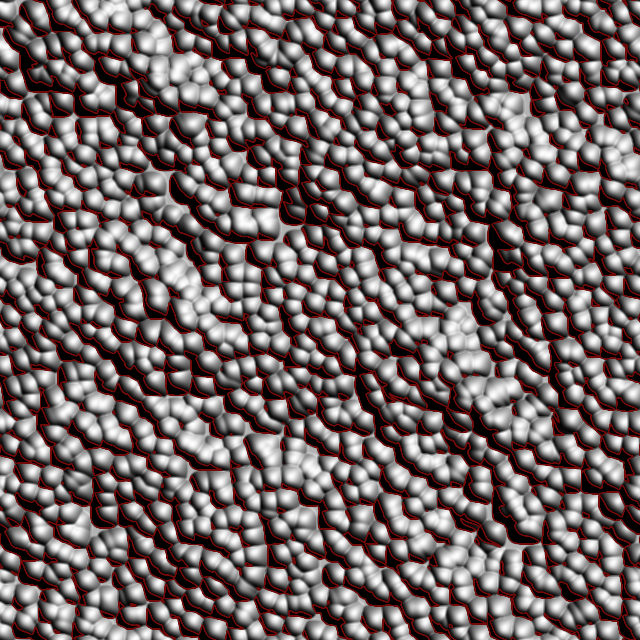
Reproduce this texture procedurally as a Shadertoy shader.

```glsl
// Tiling field of lumpy grey grains lit from the upper right, with red-rimmed black shadows.
#define GRAINS 34.0           // grains across the canvas
#define JITTER 1.0            // scatter of grain centres
#define ROUNDNESS 2.5         // round part of the grain profile
#define SQUARENESS 7.0        // boxy part of the grain profile
#define RIDGES vec2(9.0, 5.0) // noise periods across and along the ridges
#define SWELL 1.5             // height of the ridges
#define UNEVEN 0.4            // random height of single grains
#define FLOOR_LEVEL -0.75     // flat ground between the grains
#define LIGHT vec3(0.44, 0.44, 0.78)
#define CONTRAST 1.45
#define RIM_STEP 0.0013       // sample spacing, sets rim width and softness
#define RIM_COLOUR vec3(0.45, 0.04, 0.04)

const float CREASE = 16.0;    // sharpness of the creases between grains

float hash(vec2 p) {
    return fract(sin(dot(p, vec2(127.1, 311.7))) * 43758.545);
}

// Value noise that wraps after a whole number of lattice cells
float wrappedNoise(vec2 p, vec2 period) {
    vec2 cell = floor(p), f = fract(p);
    f = f * f * (3.0 - 2.0 * f);
    vec2 lo = mod(cell, period), hi = mod(cell + 1.0, period);
    vec2 seed = vec2(17.0, 53.0);
    return mix(mix(hash(lo + seed), hash(vec2(hi.x, lo.y) + seed), f.x),
               mix(hash(vec2(lo.x, hi.y) + seed), hash(hi + seed), f.x), f.y);
}

// Long swells running from upper left to lower right
float ridgeHeight(vec2 uv) {
    return SWELL * wrappedNoise(vec2(uv.x + uv.y, uv.x - uv.y) * RIDGES, RIDGES);
}

// Slope of the swells in grain units
vec2 ridgeSlope(vec2 uv) {
    vec2 e = vec2(0.005, 0.0);
    vec2 rise = vec2(ridgeHeight(uv + e.xy) - ridgeHeight(uv - e.xy),
                     ridgeHeight(uv + e.yx) - ridgeHeight(uv - e.yx));
    return rise / (2.0 * e.x * GRAINS);
}

void mainImage(out vec4 fragColor, in vec2 fragCoord) {
    vec2 uv = fragCoord / iResolution.xy;
    vec2 p = uv * GRAINS;
    vec2 home = floor(p);
    vec2 tilt = ridgeSlope(uv);

    // Nine samples around the point, all starting on flat ground
    float weight[9];
    vec2 slope[9];
    for (int s = 0; s < 9; s++) {
        weight[s] = exp(CREASE * FLOOR_LEVEL);
        slope[s] = vec2(0.0);
    }

    // Smooth maximum of the domes, which blends slopes by height
    for (int j = -2; j <= 2; j++)
    for (int i = -2; i <= 2; i++) {
        vec2 cell = home + vec2(i, j);
        vec2 id = mod(cell, GRAINS);
        vec2 scatter = vec2(hash(id), hash(id + 71.3)) - 0.5;
        vec2 centre = cell + 0.5 + JITTER * scatter;
        float top = ridgeHeight(centre / GRAINS) + UNEVEN * hash(id + 139.7);
        for (int s = 0; s < 9; s++) {
            vec2 offset = vec2(s % 3 - 1, s / 3 - 1) * RIM_STEP * GRAINS;
            vec2 d = p + offset - centre;
            vec2 d2 = d * d;
            float dome = top - dot(d2, 0.5 * ROUNDNESS + 0.25 * SQUARENESS * d2);
            float w = exp(CREASE * dome);
            weight[s] += w;
            slope[s] += w * (tilt - d * (ROUNDNESS + SQUARENESS * d2));
        }
    }

    // Diffuse light and the share of samples in shadow
    float grey = 0.0, shadow = 0.0;
    for (int s = 0; s < 9; s++) {
        vec3 normal = normalize(vec3(-slope[s] / weight[s], 1.0));
        float lit = dot(normal, normalize(LIGHT));
        grey += pow(max(lit, 0.0), CONTRAST) / 9.0;
        shadow += (1.0 - smoothstep(-0.03, 0.03, lit)) / 9.0;
    }

    // Red rim where light and shadow meet
    float rim = smoothstep(0.2, 0.9, 4.0 * shadow * (1.0 - shadow));
    fragColor = vec4(mix(vec3(grey), RIM_COLOUR, rim), 1.0);
}
```
